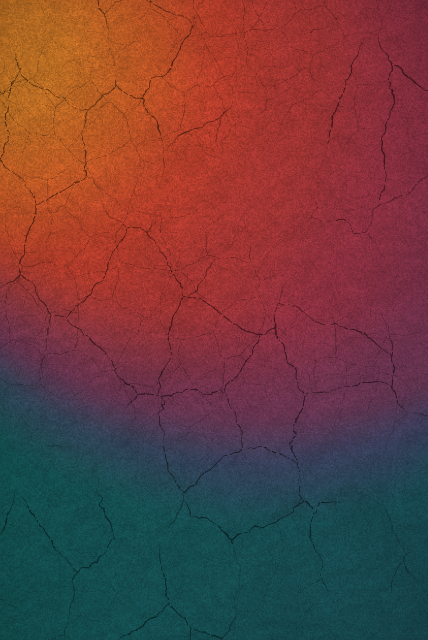
A Shadertoy shader for this background:

```glsl
// Weathered plaster: an orange glow at the upper left cools through red and plum
// into teal below a curved horizon. Warped Voronoi borders form the cracks,
// and layered value noise adds stains and grain.

float hash(vec2 p) {
    vec3 q = fract(vec3(p.xyx) * 0.1031);
    q += dot(q, q.yzx + 33.33);
    return fract((q.x + q.y) * q.z);
}

vec2 hash2(vec2 p) {
    return vec2(hash(p), hash(p + 71.7));
}

float noise(vec2 p) {
    vec2 cell = floor(p), f = fract(p);
    f = f * f * (3.0 - 2.0 * f);
    float low = mix(hash(cell), hash(cell + vec2(1, 0)), f.x);
    float high = mix(hash(cell + vec2(0, 1)), hash(cell + vec2(1, 1)), f.x);
    return mix(low, high, f.y);
}

float fbm(vec2 p) {
    float sum = 0.0, amplitude = 0.5;
    for (int i = 0; i < 5; i++) {
        sum += amplitude * noise(p);
        p = mat2(1.6, 1.2, -1.2, 1.6) * p + 17.3;
        amplitude *= 0.5;
    }
    return sum;
}

// Distance to the border between the two nearest scattered sites
float borderDistance(vec2 p) {
    vec2 cell = floor(p), nearest = vec2(9.0), second = vec2(9.0);
    for (int y = -2; y <= 2; y++) {
        for (int x = -2; x <= 2; x++) {
            vec2 id = cell + vec2(x, y);
            vec2 site = id + hash2(id) - p;
            if (dot(site, site) < dot(nearest, nearest)) {
                second = nearest;
                nearest = site;
            } else if (dot(site, site) < dot(second, second)) {
                second = site;
            }
        }
    }
    return dot(0.5 * (nearest + second), normalize(second - nearest));
}

// Jagged, partly broken crack lines; width is in canvas heights
float cracks(vec2 p, vec2 scale, float roughness, float width, float pixel, float seed) {
    vec2 warp = vec2(fbm(p * 18.0 + seed), fbm(p * 18.0 + seed + 43.0)) - 0.5;
    float d = borderDistance((p + roughness * warp) * scale + seed) / scale.y;
    // Undo the stretching of the warp so that lines keep an even width
    float stretch = length(vec2(dFdx(d), dFdy(d))) / pixel;
    d /= clamp(stretch, 0.3, 2.0);
    float presence = smoothstep(0.34, 0.58, fbm(p * 7.0 + seed * 3.0));
    float thickness = width * (0.4 + 1.2 * noise(p * 60.0 + seed));
    return presence * (1.0 - smoothstep(thickness - 0.5 * pixel, thickness + 0.7 * pixel, d));
}

// Warm colours by distance from the glow centre
vec3 warmGlow(float r) {
    vec3 color = vec3(0.75, 0.44, 0.14);
    color = mix(color, vec3(0.73, 0.33, 0.14), smoothstep(0.06, 0.25, r));
    color = mix(color, vec3(0.69, 0.23, 0.16), smoothstep(0.20, 0.36, r));
    color = mix(color, vec3(0.62, 0.20, 0.19), smoothstep(0.32, 0.48, r));
    color = mix(color, vec3(0.54, 0.18, 0.24), smoothstep(0.46, 0.64, r));
    return mix(color, vec3(0.44, 0.18, 0.28), smoothstep(0.60, 0.82, r));
}

// Full background; the horizon dips right of the middle
vec3 backdrop(vec2 p, vec2 uv) {
    vec3 plum = vec3(0.39, 0.20, 0.31);
    vec3 slate = mix(vec3(0.18, 0.26, 0.33), vec3(0.23, 0.24, 0.36), uv.x);
    vec3 teal = mix(vec3(0.07, 0.31, 0.31), vec3(0.09, 0.28, 0.31), uv.x);
    float horizon = 0.275 + 0.36 * (uv.x - 0.59) * (uv.x - 0.59);
    float rise = uv.y - horizon + 0.02 * (fbm(p * 5.0) - 0.5);
    vec3 color = mix(teal, slate, smoothstep(-0.11, 0.02, rise));
    color = mix(color, plum, smoothstep(-0.01, 0.09, rise));
    vec3 warm = warmGlow(length(p - vec2(0.0, 0.92)));
    return mix(color, warm, smoothstep(0.04, 0.25, rise));
}

void mainImage(out vec4 fragColor, in vec2 fragCoord) {
    vec2 uv = fragCoord / iResolution.xy;
    vec2 p = fragCoord / iResolution.y;
    float pixel = 1.0 / iResolution.y;
    vec3 color = backdrop(p, uv);

    // Broad stains and fine, crinkled smudges
    float stain = fbm(p * 14.0 + 5.0) - 0.48;
    float crinkle = fbm(p * vec2(55.0, 75.0) + 6.0 * stain) - 0.48;
    color *= 1.0 + 0.10 * stain + 0.15 * crinkle;

    // Main fractures, finer branches and hairlines
    float mainCrack = cracks(p, vec2(8.5, 6.0), 0.042, 0.0007, pixel, 3.0);
    float branch = cracks(p, vec2(15.0, 14.0), 0.035, 0.0003, pixel, 11.0);
    float hairline = cracks(p, vec2(30.0, 36.0), 0.025, 0.0002, pixel, 23.0);
    float fade = mix(0.5, 1.0, smoothstep(0.15, 0.5, uv.y));
    color *= 1.0 - 0.50 * mainCrack;
    color *= 1.0 - 0.30 * fade * branch;
    color *= 1.0 - 0.17 * fade * hairline;

    // Grain and slightly darkened edges
    float grain = noise(p * 620.0) + 0.3 * noise(p * 290.0 + 9.0) - 0.65;
    color *= 1.0 + 0.24 * grain;
    vec2 edge = abs(uv - 0.5) * 2.0;
    color *= 1.02 - 0.09 * pow(edge.x, 4.0) * (0.4 + edge.y * edge.y) - 0.05 * pow(edge.y, 6.0);
    fragColor = vec4(clamp(color, 0.0, 1.0), 1.0);
}
```
